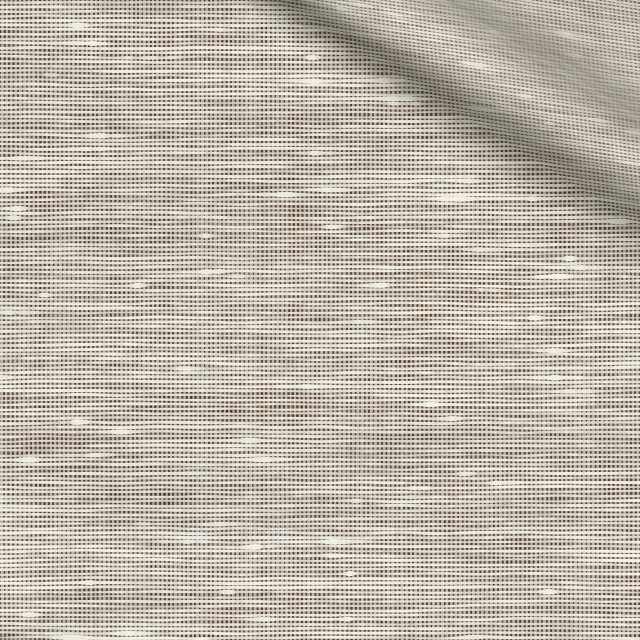
Write a Shadertoy shader that draws this texture.

```glsl
// Sheer slubby linen: pale weft over brown gaps, with a soft diagonal fold at the upper right.

const vec2 THREADS = vec2(144.0, 140.0); // warp columns, weft rows

float hash(vec2 p) {
    vec3 q = fract(vec3(p.xyx) * 0.1031);
    q += dot(q, q.yzx + 33.33);
    return fract((q.x + q.y) * q.z);
}

float noise(vec2 p) {
    vec2 i = floor(p), f = fract(p);
    f = f * f * (3.0 - 2.0 * f);
    return mix(mix(hash(i), hash(i + vec2(1, 0)), f.x),
               mix(hash(i + vec2(0, 1)), hash(i + vec2(1, 1)), f.x), f.y);
}

// Coverage of a thread, with a soft fibrous edge at least one pixel wide.
float thread(float dist, float halfWidth, float pixel) {
    float soft = max(pixel, 0.22);
    return smoothstep(-0.65, 0.65, (halfWidth - abs(dist)) / soft);
}

// Ragged swelling that occurs now and then along a weft row.
float slub(float x, float row) {
    float s = x * 8.0 + hash(vec2(row, 7.0)) * 8.0;
    float cell = floor(s);
    float present = step(0.93, hash(vec2(cell, row + 31.0)));
    float size = mix(0.10, 0.48, hash(vec2(cell + 5.0, row)));
    float along = abs(fract(s) - 0.5) / size;
    float ragged = 0.15 + 0.95 * noise(vec2(x * 75.0, row * 2.3));
    return present * (1.0 - smoothstep(0.0, 1.0, along)) * ragged;
}

vec3 weave(vec2 p, vec2 pixel) {
    // Warp: thin greyish columns over the dark gaps
    vec2 g = p * THREADS;
    g.x += 0.3 * (noise(vec2(p.x * 20.0, p.y * 5.0)) - 0.5);
    float column = floor(g.x);
    float warpHalf = 0.23 + 0.10 * hash(vec2(column, 3.0)) + 0.10 * (noise(p * vec2(9, 14)) - 0.5);
    float warp = thread(fract(g.x) - 0.5, warpHalf, pixel.x);
    vec3 gap = mix(vec3(0.30, 0.18, 0.11), vec3(0.45, 0.36, 0.28), noise(g * vec2(0.35, 0.9)));
    vec3 color = mix(gap, vec3(0.72, 0.69, 0.65), warp);

    // Weft: nearly straight rows of uneven width and brightness
    float y = g.y + 0.35 * (noise(p * vec2(6, 9)) - 0.5);
    for (int k = -1; k <= 1; k++) {
        float row = floor(y) + float(k);
        float drift = 0.28 * (noise(vec2(p.x * 16.0, row * 3.7)) - 0.5);
        float swell = slub(p.x, row);
        float body = 0.65 * noise(vec2(p.x * 8.0 + row * 5.3, row * 1.7))
                   + 0.35 * noise(vec2(p.x * 38.0 + row * 9.1, row * 2.9));
        float halfWidth = 0.15 + 0.20 * body + 0.05 * hash(vec2(row, 11.0)) + 0.36 * swell;
        float cover = thread(y - row - 0.5 - drift, halfWidth, pixel.y);
        float light = clamp(0.2 + 1.1 * body + 0.35 * (hash(vec2(column, row)) - 0.5), 0.0, 1.0);
        vec3 yarn = mix(vec3(0.78, 0.77, 0.73), vec3(0.92, 0.92, 0.89), light);
        color = mix(color, mix(yarn, vec3(0.93, 0.93, 0.88), min(swell, 1.0)), cover);
    }
    return color;
}

void mainImage(out vec4 fragColor, in vec2 fragCoord) {
    vec2 p = fragCoord / iResolution.xy;

    // Signed distance to the fold line, negative on the raised side
    float d = (1.0 - p.y - 0.62 * (p.x - 0.43)) / 1.177;
    float raised = smoothstep(0.01, -0.03, d);

    // The raised cloth is tilted and compressed
    vec2 q = p + vec2(0.10, 0.40) * max(-d, 0.0);
    vec3 color = weave(q, THREADS / iResolution.xy * (1.0 + 0.35 * raised));

    // Doubled cloth closes the gaps and shows fine diagonal threads
    float band = exp(-pow((d + 0.15) / 0.038, 2.0));
    float streak = noise(vec2(d * 260.0, p.x * 9.0)) - 0.5;
    vec3 closed = vec3(0.71, 0.69, 0.645) + 0.10 * streak;
    color = mix(color, closed, 0.30 * raised + 0.40 * band * raised);

    // Shadow under the fold widens to the right, with a lighter crest above
    float along = clamp((p.x - 0.40) / 0.60, 0.0, 1.0);
    float side = d + 0.010 + 0.010 * along;
    float width = mix(0.024, 0.042, along) * (side > 0.0 ? 1.25 : 0.9);
    float shadow = exp(-pow(side / width, 2.0)) * mix(0.42, 0.30, along);
    float crest = exp(-pow((d + 0.085) / 0.025, 2.0));
    color *= 1.0 - shadow * vec3(0.97, 0.97, 1.03);
    color *= 1.0 - 0.13 * band + 0.05 * crest;

    // Broad tonal drift across the cloth
    color *= 0.975 + 0.06 * noise(p * vec2(4, 16));
    fragColor = vec4(clamp(color, 0.0, 1.0), 1.0);
}
```
